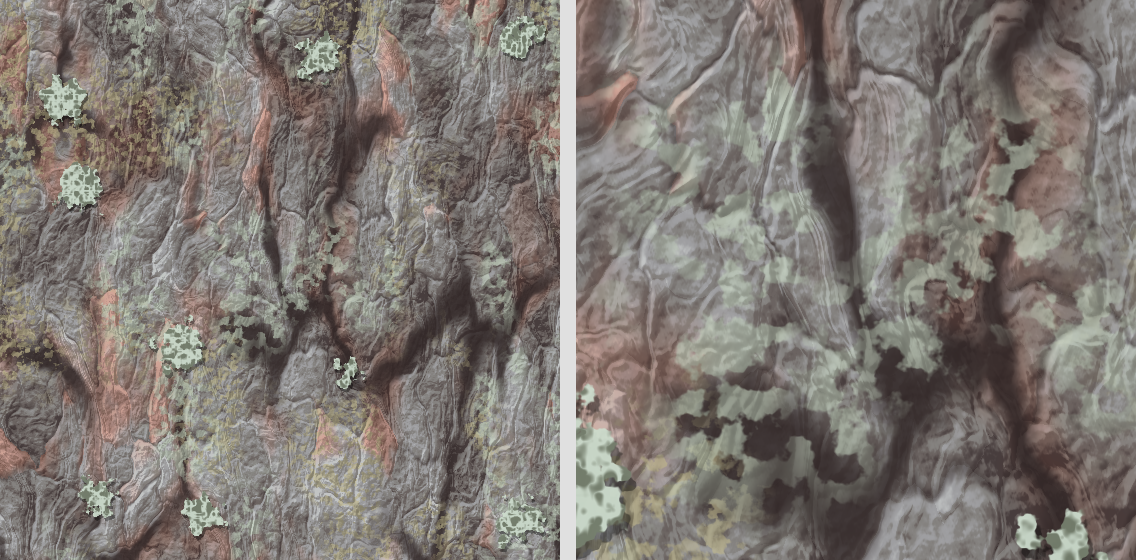
Left: the whole. Right: its middle third, enlarged.
This texture is drawn by a WebGL 2 fragment shader. Its source:

```glsl
#version 300 es
precision highp float;
// Weathered pine bark: flaking grey plates, dark furrows, rust, moss and lichen.
uniform vec2 u_resolution;
out vec4 fragColor;

struct Bark { float height; float furrow; float rust; float tone; };

float hash(vec2 p) {
  vec3 q = fract(p.xyx * 0.1031);
  q += dot(q, q.yzx + 33.33);
  return fract((q.x + q.y) * q.z);
}

vec2 hash2(vec2 p) { return vec2(hash(p), hash(p + 57.3)); }

float noise(vec2 p) {
  vec2 i = floor(p), f = fract(p);
  f = f * f * (3.0 - 2.0 * f);
  float low = mix(hash(i), hash(i + vec2(1, 0)), f.x);
  float high = mix(hash(i + vec2(0, 1)), hash(i + vec2(1, 1)), f.x);
  return mix(low, high, f.y);
}

float fbm(vec2 p) {
  float sum = 0.0, amp = 0.533;
  for (int i = 0; i < 4; i++) {
    sum += amp * noise(p);
    p = mat2(0.96, 0.28, -0.28, 0.96) * p * 2.03 + 11.7;
    amp *= 0.5;
  }
  return sum;
}

// Distance gap between the two nearest cell centres, and the cell's random id.
vec2 cells(vec2 p) {
  vec2 base = floor(p), owner = base;
  float nearest = 9.0, second = 9.0;
  for (int y = -1; y <= 1; y++)
    for (int x = -1; x <= 1; x++) {
      vec2 cell = base + vec2(x, y);
      float d = distance(p, cell + 0.1 + 0.8 * hash2(cell));
      if (d < nearest) { second = nearest; nearest = d; owner = cell; }
      else second = min(second, d);
    }
  return vec2(second - nearest, hash(owner + 91.0));
}

// Flat steps with a short riser at each level.
float terrace(float level) {
  return floor(level) + smoothstep(0.65, 1.0, fract(level));
}

vec2 warp(vec2 p, vec2 freq, vec2 amount) {
  return p + amount * (vec2(fbm(p * freq), fbm(p * freq + 31.4)) - 0.5);
}

Bark bark(vec2 p) {
  vec2 q = warp(p, vec2(7.0, 4.0), vec2(0.13, 0.16));
  q = warp(q, vec2(44.0, 26.0), vec2(0.022, 0.034));
  vec2 plate = cells(q * vec2(6.2, 2.4) + 3.0);
  vec2 scale = cells(q * vec2(17.0, 8.0) + 7.0);
  vec2 flake = cells(q * vec2(42.0, 23.0));
  float broad = fbm(q * vec2(13.0, 5.0) + 5.0);
  float small = fbm(q * vec2(34.0, 15.0) + 9.0);
  float fibreZone = smoothstep(0.45, 0.65, noise(q * vec2(7.0, 2.0) + 40.0));
  float fibre = noise(q * vec2(105.0, 13.0));
  float grain = fbm(p * vec2(150.0, 95.0));
  float open = smoothstep(0.22, 0.65, noise(p * vec2(9.0, 5.0) + 60.0));

  Bark b;
  b.furrow = smoothstep(0.16, 0.03, plate.x) * open;
  b.furrow = max(b.furrow, 0.55 * smoothstep(0.07, 0.0, scale.x) * open);
  b.rust = smoothstep(0.4, 0.08, plate.x) * 0.6 + 0.8 * smoothstep(0.82, 0.9, scale.y);
  b.height = 0.6 * smoothstep(0.0, 0.4, plate.x)
    + (0.2 + 0.5 * scale.y) * smoothstep(0.0, 0.16, scale.x)
    + 0.2 * flake.y * smoothstep(0.0, 0.2, flake.x)
    + 0.22 * terrace(broad * 11.0) + 0.12 * terrace(small * 9.0)
    + 0.4 * fibreZone * fibre + 0.32 * grain;
  b.tone = 0.55 + 0.7 * (broad - 0.5) + 0.5 * (small - 0.5) + 0.26 * (scale.y - 0.5)
    + 0.16 * (flake.y - 0.5) + 0.45 * (grain - 0.5) - 0.1 * fibreZone;
  return b;
}

vec3 barkColour(float tone) {
  vec3 c = mix(vec3(0.28, 0.24, 0.24), vec3(0.42, 0.39, 0.38), smoothstep(0.0, 0.27, tone));
  c = mix(c, vec3(0.52, 0.51, 0.50), smoothstep(0.27, 0.52, tone));
  c = mix(c, vec3(0.62, 0.62, 0.63), smoothstep(0.52, 0.77, tone));
  return mix(c, vec3(0.76, 0.77, 0.77), smoothstep(0.77, 1.02, tone));
}

// Coverage of ragged lichen tufts scattered one per grid cell.
float tufts(vec2 p) {
  vec2 cell = floor(p * 4.0);
  vec2 centre = (cell + 0.24 + 0.52 * hash2(cell + 5.0)) / 4.0;
  float radius = mix(0.018, 0.042, hash(cell + 23.0)) * step(0.45, hash(cell + 71.0));
  float ragged = length(p - centre) + 0.07 * (fbm(p * 60.0) - 0.5);
  return smoothstep(radius + 0.001, radius - 0.003, ragged) * step(0.001, radius);
}

void main() {
  vec2 p = gl_FragCoord.xy / u_resolution;
  float eps = 0.002;
  Bark b = bark(p);
  vec2 slope = vec2(bark(p + vec2(eps, 0)).height, bark(p + vec2(0, eps)).height) - b.height;

  // Soft light from the upper left
  float facing = dot(slope / eps, vec2(0.5, -0.86)) * 0.028;
  float light = facing / (1.0 + abs(facing));
  vec3 colour = barkColour(b.tone + 0.36 * light);

  // Rusty inner bark and deep furrows
  float rust = b.rust * smoothstep(0.42, 0.68, fbm(p * vec2(16.0, 9.0) + 80.0));
  colour = mix(colour, colour * vec3(1.08, 0.84, 0.77), clamp(rust * 1.3, 0.0, 1.0));
  colour = mix(colour, vec3(0.19, 0.15, 0.15), 0.85 * b.furrow);

  // Yellow moss dust and pale green crust
  float speck = fbm(p * 120.0 + 15.0);
  float mossZone = smoothstep(0.48, 0.68, fbm(p * vec2(8.0, 5.0) + 120.0));
  float crustZone = smoothstep(0.53, 0.7, fbm(p * vec2(9.0, 4.0) + 160.0));
  float moss = mossZone * smoothstep(0.47, 0.6, speck);
  float crust = crustZone * smoothstep(0.45, 0.58, fbm(p * 75.0 + 200.0));
  colour = mix(colour, vec3(0.64, 0.61, 0.47) * (1.0 + 0.25 * light), 0.7 * moss);
  colour = mix(colour, vec3(0.68, 0.73, 0.66) * (1.0 + 0.2 * light), 0.65 * crust);

  // Branching lichen tufts with a small cast shadow
  colour *= 1.0 - 0.4 * tufts(p + vec2(-0.003, 0.006));
  float lace = abs(noise(p * 110.0) - 0.5) + 0.5 * abs(noise(p * 210.0) - 0.5);
  vec3 lichen = mix(vec3(0.46, 0.50, 0.43), vec3(0.80, 0.86, 0.80), smoothstep(0.42, 0.14, lace));
  colour = mix(colour, lichen, 0.95 * tufts(p));
  fragColor = vec4(colour, 1.0);
}
```
